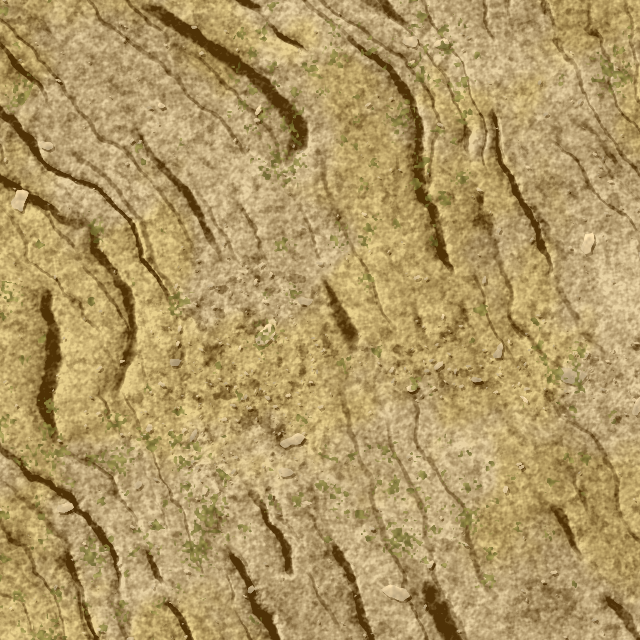
Write a WebGL 1 fragment shader that draws this texture.

```glsl
precision highp float;
// Eroded earth slope: ragged gullies follow a bent downhill coordinate, each with a soft
// shaded flank and a steep lit one. The height field is lit from the upper left, then
// rubble, pale stones and small green tufts are scattered over jittered grids.
#define GULLY_COUNT 10.0
#define CRACK_DARKNESS 0.75
#define RELIEF_CONTRAST 0.27
#define GRIT_HEIGHT 0.012
#define GRAIN_CONTRAST 0.75
#define PATCH_CONTRAST 0.50
#define MEAN_TONE 0.82
#define STONE_DENSITY 0.06
#define TUFT_DENSITY 0.20
uniform vec2 u_resolution;
const vec2 LIGHT = vec2(-0.6, 0.8);
const vec3 SOIL_DARK = vec3(0.38, 0.27, 0.10), SOIL_LIGHT = vec3(0.84, 0.75, 0.57);
const vec3 STONE = vec3(0.88, 0.79, 0.62);
const vec3 LEAF_DARK = vec3(0.34, 0.32, 0.10), LEAF_LIGHT = vec3(0.66, 0.64, 0.32);

float hash(vec2 p) {
  vec3 q = fract(vec3(p.xyx) * 0.1031);
  q += dot(q, q.yzx + 33.33);
  return fract((q.x + q.y) * q.z);
}
vec2 hash2(vec2 p) { return vec2(hash(p + 17.3), hash(p + 71.9)); }
float noise(vec2 p) {
  vec2 i = floor(p), f = fract(p);
  f = f * f * (3.0 - 2.0 * f);
  return mix(mix(hash(i), hash(i + vec2(1, 0)), f.x),
             mix(hash(i + vec2(0, 1)), hash(i + vec2(1, 1)), f.x), f.y);
}
float fbm(vec2 p) {
  float sum = 0.0, amp = 0.5;
  for (int i = 0; i < 5; i++) {
    sum += amp * noise(p);
    p = mat2(1.6, 1.2, -1.2, 1.6) * p + 9.7;
    amp *= 0.5;
  }
  return sum;
}
// Debris fan in the middle and a loose ledge running to the right.
float rubbleMask(vec2 p) {
  float fan = length((p - vec2(0.38, 0.38)) * vec2(1.0, 0.85)) - 0.14;
  float ledge = max(abs(p.y - 0.47 + 0.06 * p.x) - 0.035, 0.25 - p.x);
  return 1.0 - smoothstep(-0.03, 0.05, min(fan, ledge) + 0.16 * (fbm(p * 9.0) - 0.5));
}
// x: across the gullies, y: along them; diagonal at the left, steeper in the middle.
vec2 slopeCoords(vec2 p) {
  vec2 w = p + 0.07 * (vec2(noise(p * 6.0), noise(p * 6.0 + 31.0)) - 0.5)
             + 0.035 * (vec2(fbm(p * 20.0), fbm(p * 20.0 + 5.0)) - 0.5);
  return vec2(w.x + (0.55 + 0.17 * cos(5.0 * w.x)) * (w.y - 0.5), w.y);
}
// x: signed distance to the nearest gully in spacings, y: how far it is open here.
vec2 gully(vec2 s, float count, float seed) {
  float x = s.x * count + 1.3 * noise(s * vec2(5.0, 3.5) + seed), id = floor(x + 0.5);
  float run = noise(vec2(id * 5.7 + seed, s.y * 4.5)) + 0.5 * (noise(s * 24.0 + seed) - 0.5);
  return vec2(x - id, smoothstep(0.36, 0.66, run));
}
// Gentle on the left side of the gully floor, steep on the right.
float carve(vec2 g) {
  float fall = 1.0 - smoothstep(0.0, g.x < 0.0 ? 0.5 : 0.3, abs(g.x));
  return fall * fall * (0.2 + g.y);
}
float height(vec2 p, float rubble) {
  vec2 s = slopeCoords(p);
  float carved = 0.024 * carve(gully(s, GULLY_COUNT, 3.0));
  carved += 0.006 * carve(gully(s, GULLY_COUNT * 1.9, 47.0));
  float grit = GRIT_HEIGHT * (1.0 + 0.6 * rubble) * fbm(p * 44.0);
  return grit + 0.014 * fbm(p * 14.0) - carved * (1.0 - 0.8 * rubble);
}
// Angular, turned stones on a jittered grid; x: coverage, y: tone.
vec2 stones(vec2 p, float grid, float density) {
  vec2 cell = floor(p * grid), result = vec2(0.0);
  for (int j = -1; j <= 1; j++) for (int i = -1; i <= 1; i++) {
    vec2 id = cell + vec2(i, j), q = p * grid - id - hash2(id + grid);
    float turn = 1.8 * hash(id + 5.0) - 0.5;
    vec2 r = mat2(cos(turn), -sin(turn), sin(turn), cos(turn)) * q;
    float d = max(abs(r.x) * 0.8 + abs(r.y) * 0.7, abs(r.y) * 1.7);
    d += 0.25 * (noise(p * grid * 4.0) - 0.5) - mix(0.1, 0.42, pow(hash(id + 9.0), 3.0));
    float cover = (1.0 - smoothstep(-0.001, 0.001, d / grid)) * step(hash(id + grid), density);
    if (cover > result.x) result = vec2(cover, 0.84 + 0.24 * hash(id + 2.0) + 0.3 * q.y);
  }
  return result;
}
// Ragged clumps of leaves on a jittered grid.
float tufts(vec2 p, float grid, float density) {
  vec2 cell = floor(p * grid);
  float cover = 0.0, ragged = noise(p * 120.0) + 1.6 * noise(p.yx * 230.0) - 1.3;
  for (int j = -1; j <= 1; j++) for (int i = -1; i <= 1; i++) {
    vec2 id = cell + vec2(i, j), q = p * grid - id - hash2(id + grid * 3.0);
    float body = 0.6 + ragged - length(q) / mix(0.2, 0.6, hash(id + 13.0));
    cover = max(cover, smoothstep(0.0, 0.4, body) * step(hash(id + grid * 7.0), density));
  }
  return cover;
}
void main() {
  vec2 p = gl_FragCoord.xy / u_resolution, s = slopeCoords(p), e = LIGHT * 0.0012;
  float rubble = rubbleMask(p);
  // Lit relief, broad weathering, streaks, fine grain and dark pits.
  float slope = (height(p - e, rubble) - height(p + e, rubble)) / 0.0024;
  float tone = MEAN_TONE + RELIEF_CONTRAST * clamp(slope, -2.0, 1.4);
  tone += PATCH_CONTRAST * (fbm(p * 7.0 + 20.0) - 0.48) + 0.2 * (noise(s * vec2(65, 11)) - 0.5);
  vec2 turned = mat2(0.8, 0.6, -0.6, 0.8) * p;
  tone += GRAIN_CONTRAST * (0.55 * noise(turned * 270.0) + 0.45 * noise(turned.yx * 150.0) - 0.5);
  tone -= (0.25 + 0.2 * rubble) * smoothstep(0.56, 0.70, fbm(p * 55.0 + 77.0));
  // Cracks along the open gully floors, with a shaded bank to their left.
  vec2 a = gully(s, GULLY_COUNT, 3.0), b = gully(s, GULLY_COUNT * 1.9, 47.0);
  float crack = a.y * (1.0 - smoothstep(0.01 + 0.05 * a.y, 0.04 + 0.07 * a.y, abs(a.x)));
  crack = max(crack, 0.6 * b.y * (1.0 - smoothstep(0.03, 0.1, abs(b.x))));
  float bank = a.y * smoothstep(-0.38, -0.03, a.x) * (1.0 - smoothstep(0.03, 0.1, a.x));
  tone -= (CRACK_DARKNESS * crack + 0.25 * bank) * (1.0 - 0.85 * rubble);
  // Stones with cast shadows, denser in the rubble.
  float density = STONE_DENSITY * (0.6 + 4.0 * rubble);
  vec2 small = stones(p, 90.0, density), large = stones(p, 22.0, density), o = p + LIGHT * 0.005;
  tone -= 0.45 * max(stones(o, 90.0, density).x, stones(o, 22.0, density).x);
  // Soil colour with ochre patches.
  vec3 color = mix(SOIL_DARK, SOIL_LIGHT, clamp(tone, -0.15, 1.15));
  color *= mix(vec3(1), vec3(1.0, 0.99, 0.86), smoothstep(0.49, 0.62, fbm(p * 5.0 + 40.0)));
  color = mix(color, STONE * small.y, small.x * 0.8);
  color = mix(color, STONE * large.y * (0.9 + 0.2 * noise(p * 190.0)), large.x * 0.85);
  // Tufts gather in a few damp patches.
  float damp = smoothstep(0.5, 0.75, noise(p * 4.5 + 11.0));
  float growth = TUFT_DENSITY * (0.12 + 1.6 * damp + 0.3 * rubble);
  float leaves = max(tufts(p, 16.0, growth * 0.7), tufts(p, 38.0, growth));
  color = mix(color, mix(LEAF_DARK, LEAF_LIGHT, noise(p * 170.0 + 4.0)), leaves * 0.75);
  gl_FragColor = vec4(clamp(color, 0.0, 1.0), 1.0);
}
```
